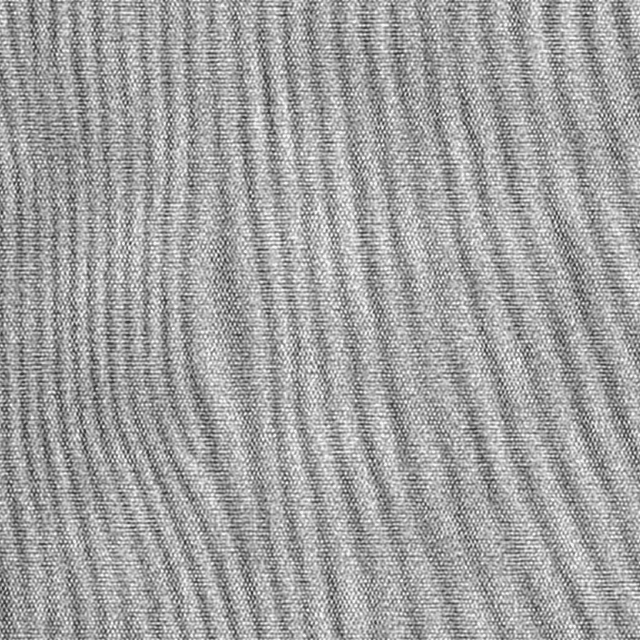
Write a Shadertoy shader that draws this texture.

```glsl
// Grey woven cloth crossed by wavy, leaning moire bands.

const float TAU = 6.2831853;
const float ROWS = 150.0;           // weft threads over the canvas height
const float COLS = 142.0;           // warp threads over the canvas width
const float BANDS_LEFT = 31.0;      // moire bands per unit at the left edge
const float BANDS_RIGHT = 17.0;     // and at the right edge
const float LEAN = 0.30;            // drift of the rightmost bands, top to bottom
const float BAND_CONTRAST = 0.092;
const float STREAK_CONTRAST = 0.080;
const float WEAVE_CONTRAST = 0.150;
const float GRAIN_CONTRAST = 0.350;
const float BLOTCH_CONTRAST = 0.080;
const float MEAN_GREY = 0.645;
const vec2 KNOT = vec2(0.345, 0.47);     // where the bands part and spread
const vec2 FORK = vec2(0.31, 0.29);      // where one band ends

vec2 hashGradient(vec2 cell) {
    vec3 q = fract(cell.xyx * vec3(0.1031, 0.1030, 0.0973));
    q += dot(q, q.yzx + 33.33);
    float angle = TAU * fract((q.x + q.y) * q.z);
    return vec2(cos(angle), sin(angle));
}

float gradientNoise(vec2 p) {
    vec2 cell = floor(p);
    vec2 f = p - cell;
    vec2 w = f * f * f * (f * (f * 6.0 - 15.0) + 10.0);
    float a = dot(hashGradient(cell), f);
    float b = dot(hashGradient(cell + vec2(1, 0)), f - vec2(1, 0));
    float c = dot(hashGradient(cell + vec2(0, 1)), f - vec2(0, 1));
    float d = dot(hashGradient(cell + vec2(1, 1)), f - vec2(1, 1));
    return mix(mix(a, b, w.x), mix(c, d, w.x), w.y);
}

// Sideways position of p after undoing lean, hook, knot and wander
float unbend(vec2 p) {
    float down = 1.0 - p.y;
    float x = p.x - LEAN * smoothstep(0.05, 1.1, p.x) * pow(down, 1.2);

    // Bands hook to the right in the lower left, and lean in the upper left
    float hookSpan = (p.x - 0.24) / 0.22;
    x -= 0.085 * smoothstep(0.55, 1.05, down) * exp(-hookSpan * hookSpan);
    x -= 0.05 * smoothstep(0.0, 0.3, down) * exp(-p.x * p.x / 0.03);

    // Bands widen inside the knot and crowd beside it
    vec2 k = p - KNOT;
    x -= 0.55 * k.x * exp(-k.x * k.x / 0.007 - k.y * k.y / 0.045);

    // Slow wander
    x += 0.014 * gradientNoise(p * vec2(3.0, 2.2) + 17.3);
    return x + 0.007 * gradientNoise(p * vec2(9.0, 6.0) + 41.7);
}

// Soft bands with narrower dark cores, varying gently along their length
float moire(vec2 p, float x) {
    vec2 fork = p - FORK;
    float dislocation = atan(fork.x, fork.y) / TAU;
    float count = BANDS_LEFT * x + 0.5 * (BANDS_RIGHT - BANDS_LEFT) * x * x;
    float phase = TAU * (count + dislocation);
    float strength = 1.0 + 0.9 * gradientNoise(p * vec2(8.0, 4.5) + 5.1);
    return strength * (cos(phase) - 0.18 * cos(2.0 * phase + 0.6));
}

// Plain weave: weft ribs with staggered thread crossings
float weave(vec2 p, float pixel) {
    vec2 thread = p * vec2(COLS, ROWS);
    thread.x += 0.5 * gradientNoise(p * vec2(24.0, 60.0) + 3.7);
    thread.y += 0.35 * gradientNoise(p * vec2(12.0, 16.0) + 8.9);
    float ribs = cos(TAU * thread.y);
    float crossings = cos(TAU * thread.x) * cos(0.5 * TAU * thread.y);
    float balance = clamp(0.5 + 0.9 * gradientNoise(p * vec2(13.0, 8.0) + 29.0), 0.15, 0.85);
    float relief = 1.0 + 0.6 * gradientNoise(p * vec2(34.0, 30.0) + 53.0);
    float resolved = 1.0 - smoothstep(0.35, 0.6, pixel * ROWS);
    return resolved * relief * mix(ribs, 1.7 * crossings, balance);
}

void mainImage(out vec4 fragColor, in vec2 fragCoord) {
    vec2 p = fragCoord / iResolution.xy;
    float pixel = 1.0 / min(iResolution.x, iResolution.y);

    // Broad light, dimmer toward the lower left
    float light = MEAN_GREY - 0.075 * (1.0 - smoothstep(0.0, 0.38, p.x)) * (1.0 - 0.6 * p.y);
    light += BLOTCH_CONTRAST * gradientNoise(p * vec2(5.0, 4.0) + 61.0);
    light += 0.5 * BLOTCH_CONTRAST * gradientNoise(p * vec2(26.0, 15.0) + 73.0);

    // Long streaks follow the bands; threads stand out more in dark ones
    float x = unbend(p);
    float band = moire(p, x);
    light += STREAK_CONTRAST * gradientNoise(vec2(40.0 * x, 6.0 * p.y) + 37.0);
    float threadDepth = WEAVE_CONTRAST * (1.0 - 0.2 * band);

    // Uneven yarn: fine specks, plus short weft slubs
    float grain = gradientNoise(p * vec2(COLS, ROWS) * 1.35 + 11.0);
    grain += 0.45 * gradientNoise(p * vec2(0.5 * COLS, ROWS) + 97.0);

    float grey = light + BAND_CONTRAST * band
               + threadDepth * weave(p, pixel) + GRAIN_CONTRAST * grain;
    fragColor = vec4(vec3(clamp(grey, 0.22, 0.97)), 1.0);
}
```
